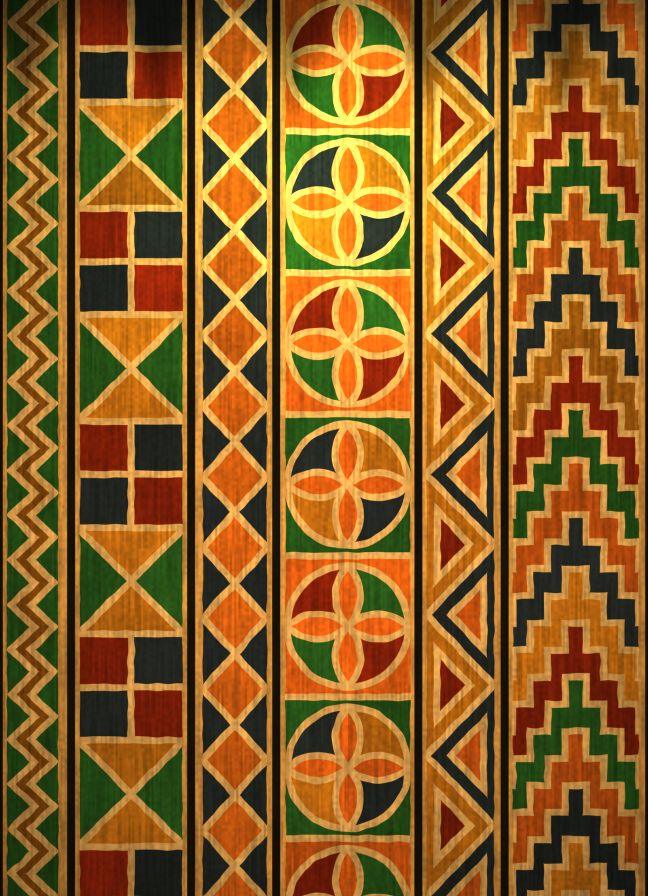
Write a WebGL 1 fragment shader that draws this pattern.

```glsl
precision highp float;
// Six painted wooden strips of geometric ornament under warm spotlights.
uniform vec2 u_resolution;

#define DESIGN vec2(556.0, 768.0)
#define STROKE 3.0
#define WOBBLE 1.3
#define WEAR 0.28
#define GLOW 0.55
#define CREAM vec3(0.87, 0.62, 0.30)
#define OCHRE vec3(0.70, 0.38, 0.06)
#define ORANGE vec3(0.76, 0.31, 0.06)
#define RED vec3(0.46, 0.11, 0.03)
#define GREEN vec3(0.14, 0.29, 0.08)
#define NAVY vec3(0.13, 0.14, 0.12)

float hash(vec2 p) { return fract(sin(dot(p, vec2(127.1, 311.7))) * 43758.5453); }

float noise(vec2 p) {
  vec2 i = floor(p), f = fract(p);
  f = f * f * (3.0 - 2.0 * f);
  return mix(mix(hash(i), hash(i + vec2(1, 0)), f.x),
             mix(hash(i + vec2(0, 1)), hash(i + vec2(1, 1)), f.x), f.y);
}

vec3 paint(vec3 color, vec2 cell) { return color * (0.86 + 0.28 * hash(cell)); }

// Triangle wave: 1 at y = 0, 0 at half a period
float wave(float y, float period) { return abs(2.0 * fract(y / period) - 1.0); }

// Each strip returns its fill in rgb and the distance to its strokes in a.
vec4 zigzag(vec2 q) {
  float x = q.x + 8.5 - 20.0 * (wave(q.y, 38.4) - 0.5);
  vec3 fill = abs(x - 8.5) < 8.5 ? OCHRE * 0.72 : GREEN;
  return vec4(fill, min(abs(x), abs(x - 17.0)) * 0.7);
}

vec4 crossAndChecker(vec2 q) {
  float row = floor((q.y - 87.4) / 91.2);
  float y = mod(q.y - 87.4, 91.2) - 45.6;
  vec2 a = abs(vec2(q.x, y));
  vec2 cell = vec2(row, step(0.0, q.x) + 2.0 * step(0.0, y));
  float d = min(a.x, a.y);
  vec3 fill = paint(q.x * y > 0.0 ? RED * 1.15 : NAVY, cell);
  if (mod(row, 2.0) < 0.5) {
    bool side = a.x > a.y;
    fill = paint(side ? GREEN : OCHRE, vec2(row, side ? sign(q.x) : 3.0 * sign(y)));
    d = abs(a.x - a.y) * 0.707;
  }
  return vec4(fill, min(d, 45.6 - a.y));
}

vec4 diamonds(vec2 q) {
  float row = floor((q.y - 15.0) / 60.6);
  float y = mod(q.y - 15.0, 60.6) - 30.3;
  float edge = (abs(q.x) / 27.5 + abs(y) / 30.3 - 1.0) * 20.3;
  return vec4(edge < 0.0 ? paint(mix(ORANGE, OCHRE, 0.25), vec2(row, 7.0)) : NAVY, abs(edge));
}

vec4 rosettes(vec2 q) {
  float row = floor((q.y + 8.5) / 121.2);
  float y = mod(q.y + 8.5, 121.2) - 60.6;
  vec2 p = vec2(q.x, y), a = abs(p);
  bool odd = mod(row, 2.0) > 0.5;
  float rim = length(p) - 52.0;
  // Four circles through the centre overlap as petals
  float near = length(a - 26.0) - 36.77;
  float across = length(vec2(min(a.x, a.y) + 26.0, max(a.x, a.y) - 26.0)) - 36.77;
  vec3 fill = odd ? GREEN : ORANGE;
  float d = min(abs(rim), 60.6 - a.y);
  if (rim < 0.0) {
    bool diagonal = p.x * p.y > 0.0;
    fill = diagonal ? (odd ? NAVY : RED) : (odd ? OCHRE : GREEN);
    if (across < 0.0) fill = ORANGE * 1.06;
    d = min(d, min(abs(near), abs(across)));
  }
  return vec4(paint(fill, vec2(row, 11.0 + sign(p.x))), d);
}

vec4 nestedTriangles(vec2 q) {
  float f = 29.0 - 58.0 * wave(q.y - 45.0, 120.5);
  float side = f > q.x ? 1.0 : -1.0;
  float outer = abs(f - q.x) * 0.72;
  float inner = min(outer - 15.0, 20.0 + side * q.x);
  vec3 fill = side > 0.0 ? (inner > 0.0 ? RED : OCHRE) : (inner > 0.0 ? ORANGE : NAVY);
  return vec4(fill, min(outer, abs(inner)));
}

vec4 steppedChevrons(vec2 q) {
  const float band = 46.4;
  float x = abs(q.x) + 6.0, stair = floor(x / 15.0);
  float level = (q.y - 70.0 - 0.5 * band * stair) / band;
  float tread = abs(fract(level + 0.5) - 0.5) * band;
  // Risers join neighbouring treads
  float j = max(1.0, floor(x / 15.0 + 0.5));
  float m = fract((q.y - 70.0) / band - 0.5 * (j - 1.0) + 0.25) - 0.5;
  float riser = max(abs(x - 15.0 * j), (abs(m) - 0.25) * band);
  float k = mod(floor(level), 5.0);
  vec3 fill = k < 0.5 ? RED : k < 1.5 ? GREEN : k < 2.5 ? ORANGE : k < 3.5 ? NAVY : OCHRE;
  return vec4(paint(fill, vec2(floor(level), 5.0)), min(tread, riser));
}

void main() {
  vec2 uv = gl_FragCoord.xy / u_resolution;
  vec2 p = vec2(uv.x, 1.0 - uv.y) * DESIGN;
  float aa = 0.8 * DESIGN.y / u_resolution.y;
  vec2 w = p + WOBBLE * (vec2(noise(p / 9.0), noise(p / 9.0 + 40.0)) - 0.5);

  // Pick the strip: centre, half width and ornament
  vec2 s; vec4 art;
  if (p.x < 61.0)       { s = vec2(28.0, 22.0);  art = zigzag(w - vec2(s.x, 0)); }
  else if (p.x < 164.0) { s = vec2(112.5, 44.0); art = crossAndChecker(w - vec2(s.x, 0)); }
  else if (p.x < 237.0) { s = vec2(201.5, 27.5); art = diamonds(w - vec2(s.x, 0)); }
  else if (p.x < 359.0) { s = vec2(298.5, 53.5); art = rosettes(w - vec2(s.x, 0)); }
  else if (p.x < 433.0) { s = vec2(395.0, 29.0); art = nestedTriangles(w - vec2(s.x, 0)); }
  else                  { s = vec2(494.0, 54.0); art = steppedChevrons(w - vec2(s.x, 0)); }

  float stroke = 1.0 - smoothstep(STROKE - aa, STROKE + aa, art.a);
  float border = smoothstep(-aa, aa, abs(w.x - s.x) - s.y);
  vec3 color = mix(art.rgb, CREAM, max(stroke, border));
  color = mix(color, OCHRE, 0.35 * border);

  // Dark grooves between the strips
  float gap = min(min(abs(p.x - 61.0), abs(p.x - 164.0)), min(abs(p.x - 237.0), abs(p.x - 359.0)));
  gap = min(min(gap, abs(p.x - 433.0)), min(p.x + 1.0, 557.0 - p.x));
  color = mix(vec3(0.09, 0.07, 0.03), color, smoothstep(3.4 - aa, 3.4 + aa, gap));

  // Wood grain and worn paint
  float grain = noise(p * vec2(0.55, 0.035)) + 0.6 * noise(p * 0.35) + 0.4 * noise(p * 0.05);
  color *= 1.0 + WEAR * (grain - 1.0);

  // Spotlights: scalloped top shadow, warm pool and dim edges
  float arch = (fract((p.x - 137.5) / 115.0) - 0.5) * 2.0;
  float lit = smoothstep(-35.0, 50.0, p.y - 80.0 * arch * arch);
  vec2 pool = (p - vec2(290.0, 135.0)) / vec2(190.0, 150.0);
  float glow = GLOW * exp(-dot(pool, pool));
  vec2 e = (p - vec2(285.0, 340.0)) / vec2(500.0, 690.0);
  float shade = mix(0.55, 1.0, lit) * (1.08 - 0.65 * dot(e, e));
  color *= shade * (1.0 + glow * vec3(0.7, 1.05, 0.75));
  gl_FragColor = vec4(min(color, 1.0), 1.0);
}
```
